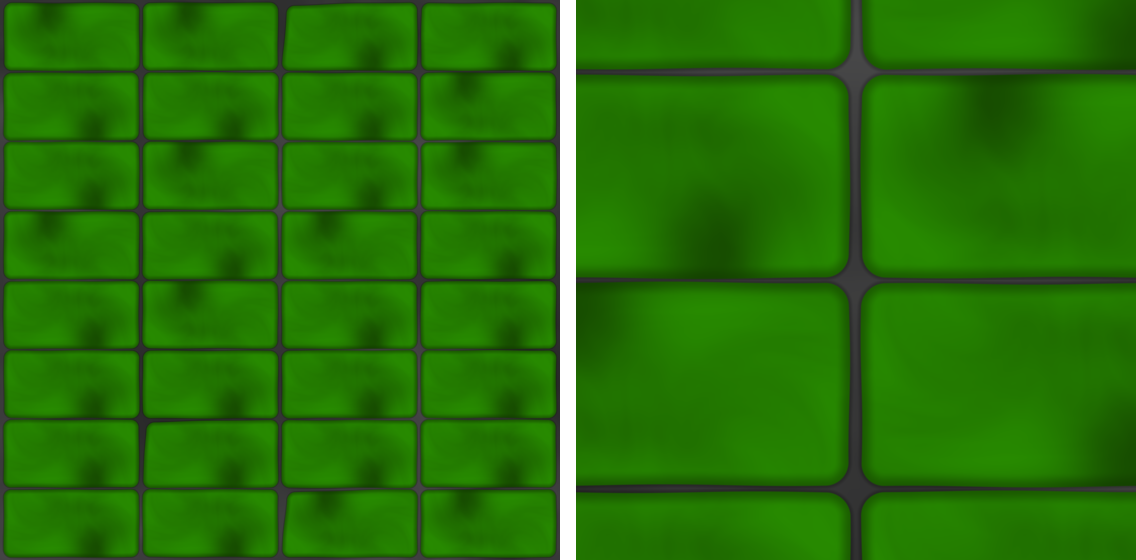
Left: the whole. Right: its middle third, enlarged.
Give the GLSL for this texture, as a WebGL 1 fragment shader.

```glsl
precision highp float;
uniform vec2 u_resolution;

float hash(vec2 p) {
  return fract(sin(dot(p, vec2(127.1, 311.7))) * 4375.85);
}

// Layered, rotated and warped sines
float clouds(vec2 p) {
  float sum = 0.0, amp = 0.5;
  for (int i = 0; i < 5; i++) {
    p = mat2(0.8, 0.6, -0.6, 0.8) * p * 1.7 + 1.3;
    p += 0.6 * sin(p.yx * 1.3);
    sum += amp * sin(p.x) * sin(p.y);
    amp *= 0.55;
  }
  return sum;
}

float blob(vec2 p, vec2 center, vec2 radius) {
  vec2 d = (p - center) / radius;
  return exp(-dot(d, d));
}

float roundedBox(vec2 p, vec2 halfSize, float radius) {
  vec2 q = abs(p) - halfSize + radius;
  return length(max(q, 0.0)) + min(max(q.x, q.y), 0.0) - radius;
}

// Mottled green glaze, st runs from 0 to 1 over one tile
vec3 glaze(vec2 st, float edgeShade) {
  float light = 0.88 + 0.2 * clouds(st * vec2(3.2, 1.7));
  light -= 0.58 * blob(st, vec2(0.65, 0.1), vec2(0.14, 0.32));
  light -= 0.24 * blob(st, vec2(0.83, 0.42), vec2(0.16, 0.25));
  light -= 0.16 * blob(st, vec2(0.64, 0.73), vec2(0.2, 0.13));
  light -= 0.15 * blob(st, vec2(0.06, 0.05), vec2(0.2, 0.25));
  light = clamp(light, 0.0, 1.0) * edgeShade;
  return mix(vec3(0.06, 0.19, 0.0), vec3(0.155, 0.55, 0.0), light);
}

void main() {
  vec2 uv = gl_FragCoord.xy / u_resolution;
  float pixel = 1.0 / min(u_resolution.x, u_resolution.y);

  // Grid of 4 by 8 tiles inside a narrow margin
  vec2 cell = vec2(0.2483, 0.1241);
  vec2 id = clamp(floor((uv - 0.0034) / cell), vec2(0.0), vec2(3.0, 7.0));
  vec2 p = uv - 0.0034 - (id + 0.5) * cell;
  vec2 halfSize = 0.5 * cell - vec2(0.0035, 0.0017);

  // Slight misplacement, uneven edges and a few worn upper left corners
  vec2 q = p + 0.001 * (vec2(hash(id + 3.1), hash(id + 7.7)) - 0.5);
  q += 0.0005 * sin(uv.yx * vec2(61.0, 43.0) + id * 2.3);
  float worn = smoothstep(0.86, 0.95, hash(id + 19.4));
  worn *= 1.0 - smoothstep(-halfSize.x, 0.5 * halfSize.x, p.x);
  q.x -= 0.009 * worn * smoothstep(-halfSize.y, halfSize.y, p.y);
  q.y += 0.005 * worn * smoothstep(0.0, halfSize.y, p.y);
  float dist = roundedBox(q, halfSize, 0.014);

  // About a third of the tiles are turned half way round
  float turn = hash(id + 11.3) < 0.35 ? -1.0 : 1.0;
  vec2 st = 0.5 + 0.5 * turn * p / halfSize;
  float edgeShade = mix(0.55, 1.0, smoothstep(0.0, 0.009, -dist));
  vec3 tile = glaze(st, edgeShade);

  // Grey grout, darker close to the tiles
  float grey = 0.215 + 0.09 * clouds(uv * 4.0);
  grey *= mix(0.75, 1.0, smoothstep(0.0, 0.003, dist));
  vec3 grout = vec3(grey, grey, grey * 1.01);

  float cover = 1.0 - smoothstep(-pixel, pixel, dist);
  gl_FragColor = vec4(mix(grout, tile, cover), 1.0);
}
```
